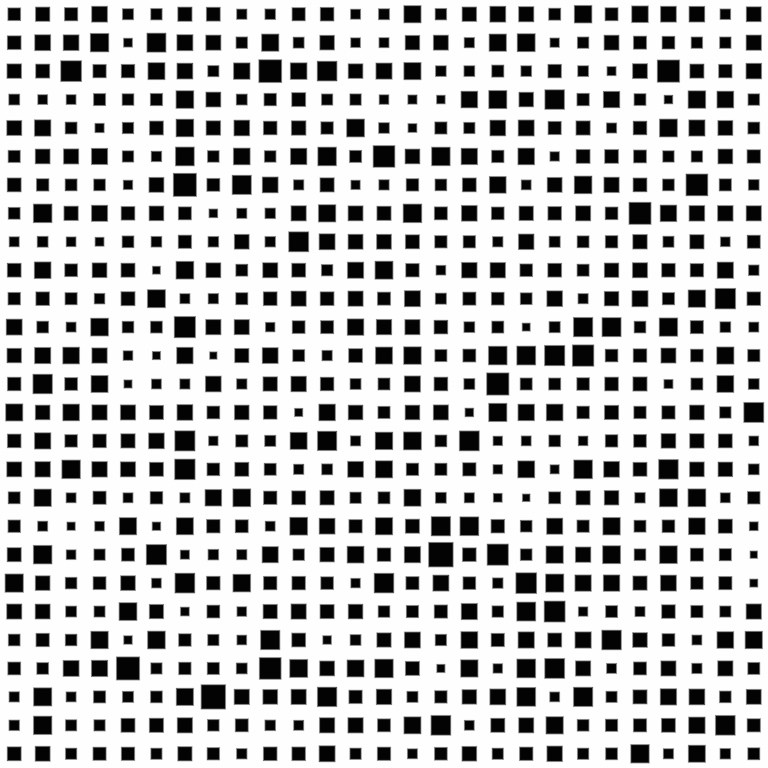
Give the GLSL for this pattern, as a WebGL 2 fragment shader.

```glsl
#version 300 es
precision highp float;
precision highp int;
// A 27 by 27 grid of black squares on white, each centred in its cell.
// Side lengths follow a hashed, roughly log-normal spread: most squares are
// about half a cell wide, a few are tiny and a few nearly fill the cell.

uniform vec2 u_resolution;
out vec4 fragColor;

// Integer hash with well mixed bits
uint hashBits(uint n) {
    n = n * 747796405u + 2891336453u;
    n = ((n >> ((n >> 28u) + 4u)) ^ n) * 277803737u;
    return (n >> 22u) ^ n;
}

// Bell-shaped value with zero mean and unit deviation, from four summed bytes
float hashBell(uvec2 cell) {
    uint h = hashBits(cell.x + hashBits(cell.y + 71u));
    uvec4 bytes = (uvec4(h) >> uvec4(0u, 8u, 16u, 24u)) & 255u;
    return (dot(vec4(bytes), vec4(1.0 / 255.0)) - 2.0) * 1.732;
}

// Signed distance to a square centred on the origin
float squareDistance(vec2 p, float halfSide) {
    vec2 d = abs(p) - halfSide;
    return length(max(d, 0.0)) + min(max(d.x, d.y), 0.0);
}

void main() {
    const float repeats = 27.0;
    vec2 grid = gl_FragCoord.xy / u_resolution * repeats;
    uvec2 cell = uvec2(mod(floor(grid), repeats));

    // Side length as a fraction of the cell
    float side = clamp(0.48 * exp(0.22 * hashBell(cell)), 0.24, 0.86);
    float dist = squareDistance(fract(grid) - 0.5, 0.5 * side);

    // Slightly soft rim, never thinner than a pixel
    float pixel = repeats / min(u_resolution.x, u_resolution.y);
    float soft = max(0.042, 0.6 * pixel);
    float ink = 1.0 - smoothstep(-soft, soft, dist);

    vec3 paper = vec3(0.995);
    vec3 black = vec3(0.01);
    fragColor = vec4(mix(paper, black, ink), 1.0);
}
```
